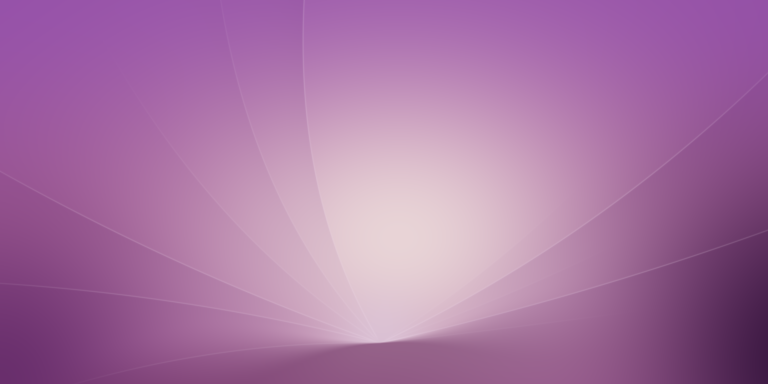
This background is drawn by a WebGL 1 fragment shader. Its source:

```glsl
precision highp float;
// Soft violet backdrop with a pale central glow and a fan of thin curved rays.
// Gaussian glows and shadows form the base; each ray is a parabola leaving one
// focus point, drawn as a fine light line with a faint shade on its lower side.

uniform vec2 u_resolution;

#define FOCUS vec2(0.990, 0.107)
#define VIOLET vec3(0.58, 0.31, 0.66)
#define ROSE vec3(0.61, 0.33, 0.57)
#define PINK vec3(0.76, 0.52, 0.70)
#define CREAM vec3(0.91, 0.83, 0.84)
#define LAVENDER vec3(0.88, 0.82, 0.89)
#define DUSK vec3(0.21, 0.08, 0.24)
#define PLUM vec3(0.27, 0.07, 0.32)
#define FLOOR_TINT vec3(0.43, 0.20, 0.39)
#define LINE_WIDTH 0.0022
#define LINE_LIGHT 0.19
#define SIDE_SHADE 0.09

// Elliptical falloff around a centre.
float glow(vec2 p, vec2 centre, vec2 radius) {
  vec2 q = (p - centre) / radius;
  return exp(-dot(q, q));
}

// Adds one ray; upSign tells which side of the curve faces upward.
vec3 addRay(vec3 color, vec2 d, float angle, float bend, float strength, float upSign) {
  vec2 dir = vec2(cos(angle), sin(angle));
  float along = dot(d, dir);
  float across = dot(d, vec2(-dir.y, dir.x));
  float slope = 2.0 * bend * along;
  float side = upSign * (across - bend * along * along) / sqrt(1.0 + slope * slope);

  float pixel = 1.0 / u_resolution.y;
  float reach = 0.3 + 1.7 * strength;
  float fade = 1.0 - smoothstep(0.4 * reach, reach, along);

  // Tinted shade below the curve, absent near the focus where rays crowd together.
  float below = 1.0 - smoothstep(-pixel, pixel, side);
  float shade = below * exp(-abs(side) / 0.15) * smoothstep(0.0, 0.4, along);
  color *= 1.0 - SIDE_SHADE * strength * fade * shade * vec3(0.6, 1.0, 0.5);

  float width = max(LINE_WIDTH, 0.7 * pixel);
  float line = exp(-side * side / (width * width)) * smoothstep(0.0, 0.03, along);
  return mix(color, vec3(0.95, 0.88, 0.94), LINE_LIGHT * strength * fade * line);
}

void main() {
  vec2 p = gl_FragCoord.xy / u_resolution * vec2(2.0, 1.0);
  vec2 d = p - FOCUS;

  // Vertical tint, wide pink and inner cream glows, darkened lower corners.
  vec3 color = mix(ROSE, VIOLET, smoothstep(0.35, 1.0, p.y));
  color = mix(color, PINK, 0.7 * glow(p, vec2(1.04, 0.40), vec2(0.85, 0.55)));
  color = mix(color, CREAM, glow(p, vec2(1.04, 0.38), vec2(0.50, 0.39)));
  color = mix(color, DUSK, glow(p, vec2(2.12, 0.05), vec2(0.42, 0.50)));
  color = mix(color, PLUM, 0.60 * glow(p, vec2(0.0), vec2(0.38, 0.40)));

  // Light at the focus and the darker floor beneath it.
  float horizon = d.x < 0.0 ? 0.02 * d.x - 0.19 * d.x * d.x : 0.11 * d.x;
  float soft = 0.003 + 0.11 * smoothstep(0.0, 0.5, abs(d.x));
  float ground = 1.0 - smoothstep(-soft, soft, d.y - horizon);
  float spread = max(d.x, 0.0) / 0.5;
  color = mix(color, LAVENDER, 0.5 * glow(d, vec2(0.0), vec2(0.12)) * (1.0 - ground));
  color = mix(color, FLOOR_TINT, 0.6 * ground * exp(-spread * spread));

  // Left fan, from the upright ray round to the floor; the last two sit lower.
  for (int i = 0; i < 6; i++) {
    float n = float(i);
    float angle = 2.115 + 0.23 * n - 0.14 * smoothstep(3.0, 4.0, n);
    float bend = -0.10 + 0.30 * sin(0.63 * (n - 2.9));
    color = addRay(color, d, angle, bend, 0.62 + 0.2 * cos(1.9 * n), -1.0);
  }

  // Right fan, from the floor upward, alternating faint and clear.
  for (int i = 0; i < 5; i++) {
    float n = float(i);
    float strength = 0.25 + 0.6 * mod(n, 2.0);
    color = addRay(color, d, 0.11 + 0.11 * n, 0.02 + 0.04 * n, strength, 1.0);
  }

  gl_FragColor = vec4(color, 1.0);
}
```
